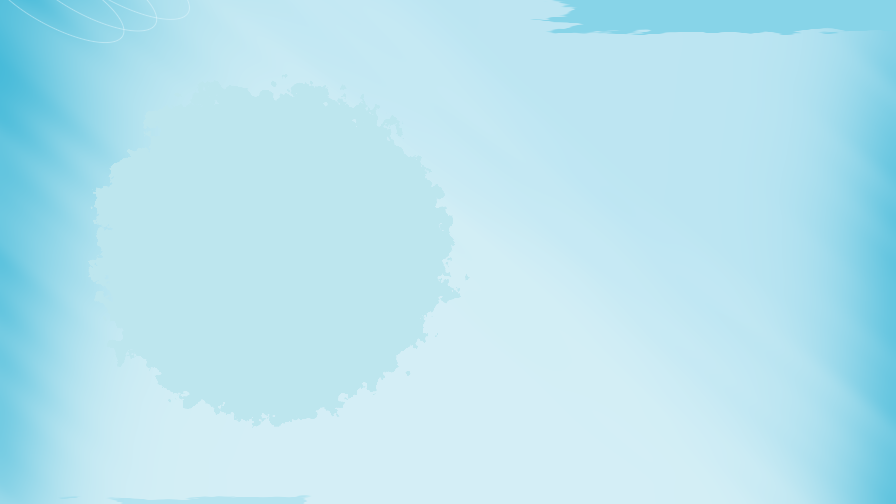
This background is drawn by a Shadertoy shader. Its source:

```glsl
#define LIGHT vec3(0.83, 0.935, 0.963)
#define PALE vec3(0.74, 0.90, 0.95)
#define DEEP vec3(0.22, 0.71, 0.84)
#define BLOB_COLOR vec3(0.74, 0.90, 0.935)
#define BRUSH_COLOR vec3(0.53, 0.83, 0.91)
#define BLOB_CENTER vec2(0.537, 0.500)
#define BLOB_RADIUS vec2(0.362, 0.338)
#define BLOB_ROUGHNESS 0.075
#define TORN_DETAIL 0.085
#define STREAK_DIR vec2(0.77, -0.63)
#define LINE_WIDTH 0.0004

float hash(vec2 p) {
    vec3 q = fract(p.xyx * 0.1031);
    q += dot(q, q.yzx + 33.33);
    return fract((q.x + q.y) * q.z);
}

float noise(vec2 p) {
    vec2 i = floor(p), f = fract(p);
    f = f * f * (3.0 - 2.0 * f);
    return mix(mix(hash(i), hash(i + vec2(1, 0)), f.x),
               mix(hash(i + vec2(0, 1)), hash(i + vec2(1, 1)), f.x), f.y);
}

float fbm(vec2 p) {
    float sum = 0.0, gain = 0.5;
    for (int i = 0; i < 4; i++) {
        sum += gain * noise(p);
        p = mat2(1.6, 1.2, -1.2, 1.6) * p + 7.3;
        gain *= 0.55;
    }
    return sum;
}

float fill(float d, float pixel) {
    return 1.0 - smoothstep(-pixel, pixel, d);
}

// Soft diagonal wash, darker toward both sides
vec3 wash(vec2 p, float aspect) {
    float along = dot(p, STREAK_DIR);
    float across = dot(p, vec2(-STREAK_DIR.y, STREAK_DIR.x));
    float streak = noise(vec2(across * 9.0, along * 1.8)) * 0.6
                 + noise(vec2(across * 27.0, along * 3.5)) * 0.4 - 0.5;

    float pale = smoothstep(0.88, 1.38, across + streak * 0.22);
    vec3 color = mix(LIGHT, PALE, pale);

    float leftWidth = mix(0.12, 0.25, smoothstep(0.0, 1.0, p.y));
    float left = exp(-pow(p.x / leftWidth, 1.4)) * mix(0.5, 0.9, p.y);
    float fromRight = max(aspect - p.x, 0.0);
    float right = exp(-pow(fromRight / 0.125, 1.4))
                * mix(0.66, 0.42, smoothstep(0.45, 1.0, p.y));
    float depth = (left + right) * (1.0 + streak * 0.5);
    return mix(color, DEEP, clamp(depth, 0.0, 1.0));
}

// Dry brush stroke with long ragged ends
float brush(vec2 p, vec2 center, vec2 halfSize) {
    vec2 q = abs(p - center) - halfSize;
    float bristles = fbm(p * vec2(9.0, 75.0)) - 0.46;
    return max(q.x * 0.12, q.y) + bristles * 0.035;
}

// Approximate distance to a tilted ellipse outline
float loopLine(vec2 p, vec2 center) {
    vec2 q = p - center;
    q = vec2(dot(q, vec2(0.88, -0.47)), dot(q, vec2(0.47, 0.88)));
    vec2 radius = vec2(0.15, 0.052);
    float k = length(q / radius);
    float slope = length(q / (radius * radius)) / max(k, 0.001);
    return abs(k - 1.0) / max(slope, 0.001);
}

void mainImage(out vec4 fragColor, in vec2 fragCoord) {
    vec2 p = fragCoord / iResolution.y;
    float aspect = iResolution.x / iResolution.y;
    float pixel = 1.0 / iResolution.y;
    vec3 color = wash(p, aspect);

    // Round patch with a torn, flaking edge
    float blob = (length((p - BLOB_CENTER) / BLOB_RADIUS) - 1.0) * 0.35;
    blob += (fbm(p * 17.0) - 0.46) * BLOB_ROUGHNESS;
    blob += (fbm(p * 52.0 + 3.7) - 0.46) * TORN_DETAIL;
    color = mix(color, BLOB_COLOR, fill(blob, pixel));

    // Brush strokes along the top and bottom
    float top = brush(p, vec2(1.50, 0.975), vec2(0.39, 0.038));
    color = mix(color, BRUSH_COLOR, fill(top, 0.7 * pixel));
    float bottom = brush(p, vec2(0.41, 0.0), vec2(0.21, 0.017));
    color = mix(color, BRUSH_COLOR, 0.4 * fill(bottom, 0.7 * pixel));

    // Thin overlapping loops
    for (int i = 0; i < 3; i++) {
        vec2 center = vec2(0.111, 1.0) + float(i) * vec2(0.065, 0.023);
        float outline = loopLine(p, center) - LINE_WIDTH;
        color = mix(color, vec3(0.93, 0.98, 1.0), 0.65 * fill(outline, pixel));
    }

    fragColor = vec4(color, 1.0);
}
```
